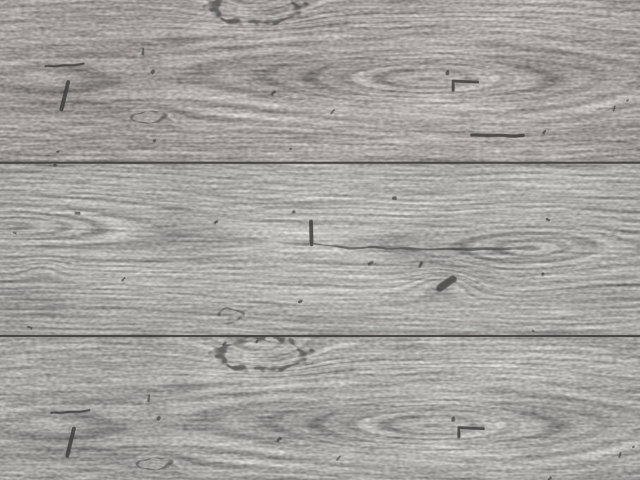
Write a Shadertoy shader that draws this texture.

```glsl
// Weathered grey wood planks: two board patterns alternate in three wide rows.
// Grain follows a contour field shaped by flat-sawn eyes and knot bumps;
// rings, fibres, nail marks, cracks and specks are layered over that field.

vec2 hash2(vec2 cell) {
    vec2 k = vec2(dot(cell, vec2(127.1, 311.7)), dot(cell, vec2(269.5, 183.3)));
    return fract(sin(k) * 43758.5);
}

float corner(vec2 cell, vec2 offset) {
    return dot(hash2(cell) * 2.0 - 1.0, offset);
}

float gradientNoise(vec2 p) {
    vec2 i = floor(p), f = fract(p), e = vec2(1.0, 0.0);
    vec2 w = f * f * f * (f * (f * 6.0 - 15.0) + 10.0);
    return mix(mix(corner(i, f), corner(i + e, f - e), w.x),
               mix(corner(i + e.yx, f - e.yx), corner(i + 1.0, f - 1.0), w.x), w.y);
}

float segment(vec2 p, vec2 a, vec2 b) {
    vec2 d = b - a;
    return length(p - a - d * clamp(dot(p - a, d) / dot(d, d), 0.0, 1.0));
}

float bump(vec2 p, vec2 center, vec2 radius) {
    vec2 e = (p - center) / radius;
    return exp(-dot(e, e));
}

// Flat-sawn eye: ovals near its centre, straight grain far away
float eyeField(vec2 d, float height, float reach, float secondEye) {
    float fade = exp(-d.x * d.x / (reach * reach)) + secondEye;
    return sqrt(d.y * d.y + height * height * max(1.0 - fade, 0.0) + 1e-5);
}

// Broken dark rim around a knot
float knotRim(vec2 p, vec2 center, vec2 radius) {
    vec2 e = (p - center) / radius;
    float wobble = 0.5 * gradientNoise(p * vec2(35.0, 60.0));
    float rim = 1.0 - smoothstep(0.04, 0.24, abs(length(e) - 1.0 + wobble));
    return rim * smoothstep(-0.15, 0.2, gradientNoise(p * vec2(50.0, 70.0)) + 0.1);
}

// Small dents and short dashes scattered one per cell
float specks(vec2 p, float seed, float px) {
    float ink = 0.0;
    vec2 grid = p / 0.1;
    for (int j = -1; j <= 1; j++)
    for (int i = -1; i <= 1; i++) {
        vec2 cell = floor(grid) + vec2(i, j);
        vec2 place = hash2(cell + seed), kind = hash2(cell + seed + 41.3);
        vec2 d = p - (cell + place) * 0.1;
        float turn = kind.y * 2.4 - 0.6;
        vec2 arm = vec2(cos(turn), sin(turn)) * 0.005 * place.x;
        float dist = segment(d, -arm, arm + 1e-4) + 0.002 * gradientNoise(p * 250.0);
        float size = 0.0015 + 0.0025 * place.y;
        ink = max(ink, step(kind.x, 0.33) * (1.0 - smoothstep(size - px, size + px, dist)));
    }
    return ink;
}

void mainImage(out vec4 fragColor, in vec2 fragCoord) {
    float px = 1.0 / iResolution.y;
    vec2 p = fragCoord * px;

    // Plank rows: q is measured from the lower seam of each board
    float row = floor((p.y - 0.3) / 0.361);
    vec2 q = vec2(p.x - (row < 0.0 ? 0.012 : 0.0), p.y - 0.3 - row * 0.361);
    bool knotty = row != 0.0;
    float seed = knotty ? 0.0 : 17.0;
    vec2 s = q + seed;
    vec2 rough = q + 0.006 * vec2(gradientNoise(s * 30.0), gradientNoise(s * 24.0 + 9.0));

    // Grain field and dark marks of each board
    float field, ink, stain;
    if (knotty) {
        field = eyeField(q - vec2(0.885, 0.174), 0.08, 0.42, 0.0);
        field += 0.055 * bump(q, vec2(0.538, 0.33), vec2(0.11, 0.045));
        field += 0.025 * bump(q, vec2(0.312, 0.095), vec2(0.06, 0.022));
        float nail = min(segment(q, vec2(0.128, 0.111), vec2(0.142, 0.168)) - 0.001,
            min(segment(q, vec2(0.944, 0.17), vec2(0.944, 0.151)),
                segment(q, vec2(0.944, 0.17), vec2(0.995, 0.168))));
        float crack = min(segment(rough, vec2(0.981, 0.057), vec2(1.089, 0.055)),
                          segment(rough, vec2(0.095, 0.2), vec2(0.174, 0.206)) + 0.001);
        ink = 1.0 - smoothstep(0.0015, 0.0025 + px, min(nail, crack));
        ink = max(ink, 0.75 * knotRim(q, vec2(0.535, 0.323), vec2(0.09, 0.032)));
        ink = max(ink, 0.6 * knotRim(q, vec2(0.312, 0.095), vec2(0.035, 0.012)));
        stain = bump(q, vec2(0.25, 0.13), vec2(0.2, 0.05)) + 0.5 * bump(q, vec2(0.65, 0.17), vec2(0.2, 0.04));
    } else {
        float heart = mix(0.228, 0.182, smoothstep(0.0, 0.9, q.x));
        field = eyeField(q - vec2(1.1, heart), 0.05, 0.22, exp(-q.x * q.x / 0.12));
        field += 0.035 * bump(q, vec2(0.925, 0.11), vec2(0.07, 0.035));
        field += 0.015 * bump(q, vec2(0.09, 0.14), vec2(0.04, 0.025));
        float nail = segment(q, vec2(0.648, 0.238), vec2(0.649, 0.191)) - 0.001;
        ink = 1.0 - smoothstep(0.0015, 0.0025 + px, nail);
        float split = abs(rough.y - heart) + 0.003 * gradientNoise(q * vec2(18.0, 40.0));
        float extent = smoothstep(0.58, 0.68, q.x) * (1.0 - smoothstep(1.03, 1.12, q.x));
        ink = max(ink, (0.2 + 0.55 * extent) * (1.0 - smoothstep(0.0005, 0.004, split)) * (1.0 - smoothstep(1.1, 1.2, q.x)));
        ink = max(ink, 0.9 * (1.0 - smoothstep(0.005, 0.011, segment(rough, vec2(0.917, 0.1), vec2(0.943, 0.118)))));
        ink = max(ink, 0.6 * knotRim(q, vec2(0.48, 0.043), vec2(0.026, 0.014)));
        stain = bump(q, vec2(0.95, 0.155), vec2(0.16, 0.045)) + 0.5 * bump(q, vec2(0.1, 0.12), vec2(0.13, 0.06));
    }
    field += 0.014 * gradientNoise(s * vec2(3.0, 9.0)) + 0.002 * gradientNoise(s * vec2(14.0, 40.0));

    // Growth rings, fibres, grit and broad wear
    float phase = field * 72.0 + 1.6 * gradientNoise(vec2(s.x * 1.5, field * 22.0));
    float ring = smoothstep(0.35, 1.0, 0.5 + 0.5 * sin(6.2832 * phase)) - 0.42;
    float ringDepth = 0.04 + 0.09 * exp(-field * 11.0) + 0.05 * gradientNoise(s * vec2(4.0, 11.0));
    float tone = 0.655 - ring * ringDepth;
    tone += 0.15 * gradientNoise(vec2(s.x * 4.0, field * 110.0));
    tone += 0.17 * gradientNoise(s * vec2(15.0, 165.0));
    tone += 0.17 * gradientNoise(s * vec2(95.0, 190.0));
    tone += 0.10 * gradientNoise(s * vec2(2.5, 12.0)) - 0.07 * stain;
    tone += 0.05 * bump(p, vec2(0.7, 0.5), vec2(0.55, 0.4)) - 0.02 - 0.02 * step(0.5, row);

    // Tint, marks and seams
    vec3 tint = row > 0.5 ? vec3(1.025, 0.995, 0.98) : vec3(1.005, 1.002, 0.985);
    vec3 color = tone * tint;
    ink = max(ink, 0.85 * specks(q, seed, px));
    color = mix(color, vec3(0.24, 0.24, 0.235), 0.85 * ink);
    float seam = min(q.y, 0.361 - q.y);
    color *= 1.0 - 0.12 * exp(-seam * 150.0);
    color = mix(color, vec3(0.25, 0.23, 0.22), 0.9 * (1.0 - smoothstep(0.0008, 0.0014 + px, seam)));
    fragColor = vec4(clamp(color, 0.0, 1.0), 1.0);
}
```
